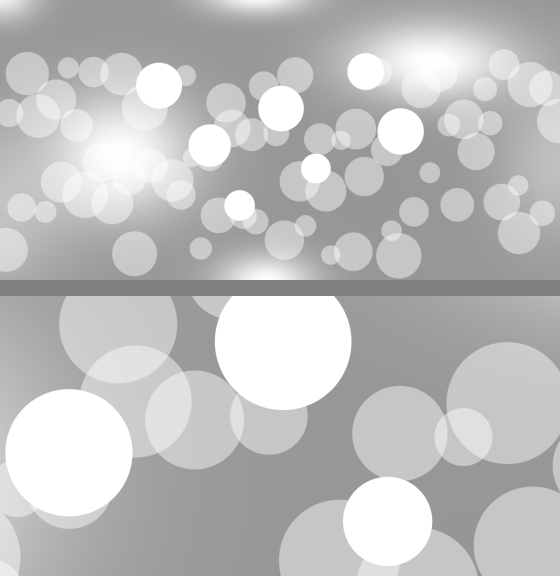
Top: the whole. Bottom: its middle third, enlarged.
Write a Shadertoy shader that draws this background.

```glsl
float hash(float n) {
    n = fract(n * 0.1031);
    n *= n + 33.33;
    return fract(n * (n + n));
}

// Soft elliptical light, 1 at its centre
float glow(vec2 p, vec2 centre, vec2 size) {
    vec2 d = (p - centre) / size;
    return exp(-dot(d, d));
}

// Filled circle with an edge one pixel wide
float disc(vec2 p, vec2 centre, float radius) {
    float pixel = 1.0 / iResolution.y;
    return 1.0 - smoothstep(-0.75 * pixel, 0.75 * pixel, length(p - centre) - radius);
}

// Grey that remains after all soft lights have been screened together
float backdrop(vec2 p) {
    float dark = 0.41;
    dark *= 1.0 - glow(p, vec2(0.43, 0.45), vec2(0.27, 0.22));
    dark *= 1.0 - glow(p, vec2(1.54, 0.78), vec2(0.30, 0.14));
    dark *= 1.0 - glow(p, vec2(0.92, 1.02), vec2(0.19, 0.07));
    dark *= 1.0 - glow(p, vec2(0.95, -0.01), vec2(0.17, 0.10));
    dark *= 1.0 - 0.9 * glow(p, vec2(0.0, 1.02), vec2(0.13, 0.09));
    dark *= 1.0 - 0.4 * glow(p, vec2(0.0, 0.25), vec2(0.25, 0.30));
    dark *= 1.0 - 0.4 * glow(p, vec2(2.0, 0.42), vec2(0.22, 0.28));
    return 1.0 - dark;
}

void mainImage(out vec4 fragColor, in vec2 fragCoord) {
    vec2 p = fragCoord / iResolution.y;
    float shade = backdrop(p);

    // Translucent discs: even spread across, jittered in height
    for (float i = 0.0; i < 68.0; i++) {
        float spread = fract(i * 0.618 + 0.35 * hash(i + 11.3));
        vec2 centre = vec2((i + hash(i + 47.1)) / 34.0, 0.08 + 0.71 * spread);
        float radius = mix(0.034, 0.083, hash(i + 83.7));
        shade = mix(shade, 1.0, 0.45 * disc(p, centre, radius));
    }

    // Solid white discs around the middle
    for (float i = 0.0; i < 7.0; i++) {
        vec2 centre = vec2(0.55 + 0.14 * i + 0.06 * hash(i + 5.2),
                           0.19 + 0.56 * fract(i * 0.618 + 0.9));
        float radius = mix(0.05, 0.083, hash(i + 29.6));
        shade = mix(shade, 1.0, disc(p, centre, radius));
    }

    fragColor = vec4(vec3(shade), 1.0);
}
```
